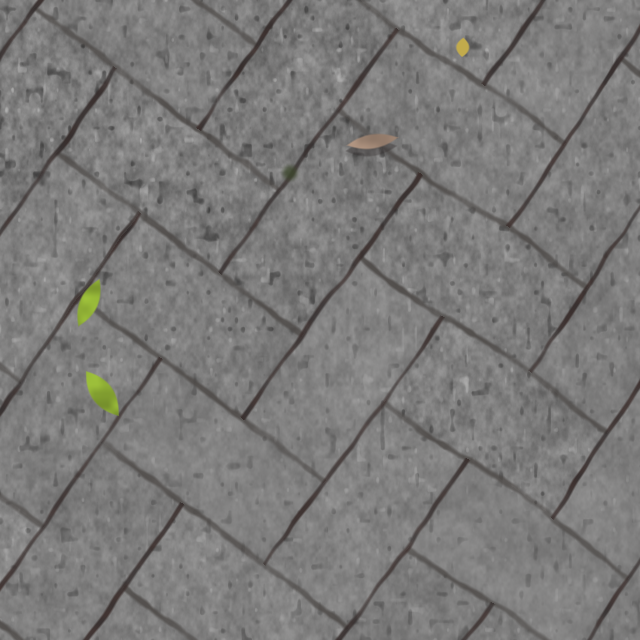
This texture is drawn by a Shadertoy shader. Its source:

```glsl
#define UNIT 0.16                       // brick width; length is twice this
#define STEP_UP vec2(0.0924, 0.1315)    // one brick width, up and right
#define STEP_DOWN vec2(0.1276, -0.0951) // one brick width, down and right
#define ANCHOR vec2(0.4714, 0.4766)     // a corner of the herringbone
#define SPLIT_BRICK vec2(0.0, -4.0)     // the brick laid as two halves
#define DARK_JOINT 0.0034
#define SOFT_JOINT 0.0042
#define STONE vec3(0.500, 0.498, 0.497)
#define GAP vec3(0.19, 0.17, 0.17)
#define SAND vec3(0.31, 0.295, 0.285)
#define LEAF vec3(0.54, 0.66, 0.20)
#define TWIG vec3(0.63, 0.53, 0.46)

float hash(vec2 p) {
    vec3 q = fract(vec3(p.xyx) * 0.1031);
    q += dot(q, q.yzx + 33.33);
    return fract((q.x + q.y) * q.z);
}

float noise(vec2 p) {
    vec2 i = floor(p), f = fract(p);
    f = f * f * (3.0 - 2.0 * f);
    return mix(mix(hash(i), hash(i + vec2(1, 0)), f.x),
               mix(hash(i + vec2(0, 1)), hash(i + vec2(1, 1)), f.x), f.y);
}

float fbm(vec2 p) {
    float sum = 0.0, amp = 0.5;
    for (int i = 0; i < 4; i++) {
        sum += amp * noise(p);
        p = mat2(1.6, 1.2, -1.2, 1.6) * p + 17.3;
        amp *= 0.5;
    }
    return sum / 0.9375;
}

// Slight unevenness in how the rows were laid
vec2 settle(vec2 p) {
    float mid = (p.x - 0.63) / 0.10, side = (p.x - 0.82) / 0.10;
    vec2 shift = vec2(0.011 * exp(-side * side), -0.012 * exp(-mid * mid));
    vec2 wobble = vec2(noise(p * 28.0), noise(p * 28.0 + 40.0)) - 0.5;
    return p - shift + 0.005 * wobble;
}

// Finds the brick under q: its corner and its size in brick widths
void herringbone(vec2 q, out vec2 corner, out vec2 size) {
    vec2 cell = floor(q);
    float k = mod(cell.x + cell.y, 4.0);
    bool upward = k < 0.5 || k > 2.5;
    size = upward ? vec2(2, 1) : vec2(1, 2);
    corner = cell;
    if (k < 0.5) corner.x -= 1.0;
    else if (k > 1.5 && k < 2.5) corner.y -= 1.0;
}

float joint(float dist, float halfWidth, float blur) {
    return 1.0 - smoothstep(halfWidth - blur, halfWidth + blur, dist);
}

// Pointed oval lying at an angle
float sliver(vec2 p, vec2 center, float angle, vec2 halfSize) {
    p -= center;
    float c = cos(angle), s = sin(angle);
    p = vec2(c * p.x + s * p.y, c * p.y - s * p.x) / halfSize;
    float d = (abs(p.y) - 1.0 + p.x * p.x) * halfSize.y;
    return 1.0 - smoothstep(-0.002, 0.002, d);
}

void mainImage(out vec4 fragColor, in vec2 fragCoord) {
    vec2 p = fragCoord / iResolution.xy;
    vec2 q = inverse(mat2(STEP_UP, STEP_DOWN)) * (settle(p) - ANCHOR);
    vec2 corner, size;
    herringbone(q, corner, size);
    vec2 local = q - corner;
    vec2 edge = min(local, size - local) * UNIT;

    // Stone: tone per brick, blotches, grain and pits
    float rough = mix(0.65, 1.25, hash(corner + 9.0)) * mix(0.85, 1.2, p.y);
    float tone = 0.035 * (hash(corner + 71.0) - 0.5);
    tone += 0.09 * (fbm(p * 14.0) - 0.5);
    tone += 0.17 * rough * (fbm(p * vec2(85.0, 62.0)) - 0.5);
    tone += 0.06 * rough * (noise(p * vec2(210.0, 150.0)) - 0.5);
    tone -= 0.12 * rough * smoothstep(0.76, 0.96, noise(p * vec2(92.0, 70.0) + 31.0));
    tone += 0.09 * rough * smoothstep(0.82, 1.0, noise(p * vec2(100.0, 64.0) + 77.0));
    vec3 color = STONE + tone;

    // Worn edges, then sandy cross joints and dark open joints
    float nearest = min(edge.x, edge.y);
    color -= 0.045 * exp(-nearest / 0.007);
    float blur = max(0.0022, 1.0 / iResolution.y);
    float fill = noise(p * 19.0 + 5.0), crumbs = noise(p * 75.0);
    float sandy = joint(edge.x, SOFT_JOINT * mix(0.6, 1.3, crumbs), blur * 1.3);
    float open = joint(edge.y, DARK_JOINT * mix(0.7, 1.3, fill), blur);
    color = mix(color, SAND, sandy * mix(0.45, 0.95, fill));
    color = mix(color, GAP + vec3(0.05, 0.01, 0.0) * crumbs, open * mix(0.55, 1.0, fill));
    if (distance(corner, SPLIT_BRICK + vec2(-1, 0) + vec2(-1, 1)) < 0.5)
        color = mix(color, SAND, 0.45 * joint(abs(local.y - 1.0) * UNIT, 0.003, blur));

    // Fallen leaves, twig, petal and a tuft of moss
    float shade = 0.85 + 0.3 * noise(p * 60.0);
    float moss = 1.0 - smoothstep(0.004, 0.017, distance(p, vec2(0.453, 0.73)));
    color = mix(color, vec3(0.23, 0.27, 0.17), 0.8 * moss);
    color = mix(color, GAP, 0.4 * sliver(p, vec2(0.580, 0.768), 0.1, vec2(0.04, 0.012)));
    color = mix(color, TWIG * shade, sliver(p, vec2(0.582, 0.779), 0.15, vec2(0.040, 0.011)));
    color = mix(color, LEAF * shade, sliver(p, vec2(0.139, 0.527), 1.15, vec2(0.040, 0.014)));
    color = mix(color, LEAF * shade, sliver(p, vec2(0.160, 0.385), -0.94, vec2(0.043, 0.017)));
    color = mix(color, vec3(0.76, 0.67, 0.30), sliver(p, vec2(0.723, 0.926), 1.5, vec2(0.015, 0.010)));

    fragColor = vec4(clamp(color, 0.0, 1.0), 1.0);
}
```
